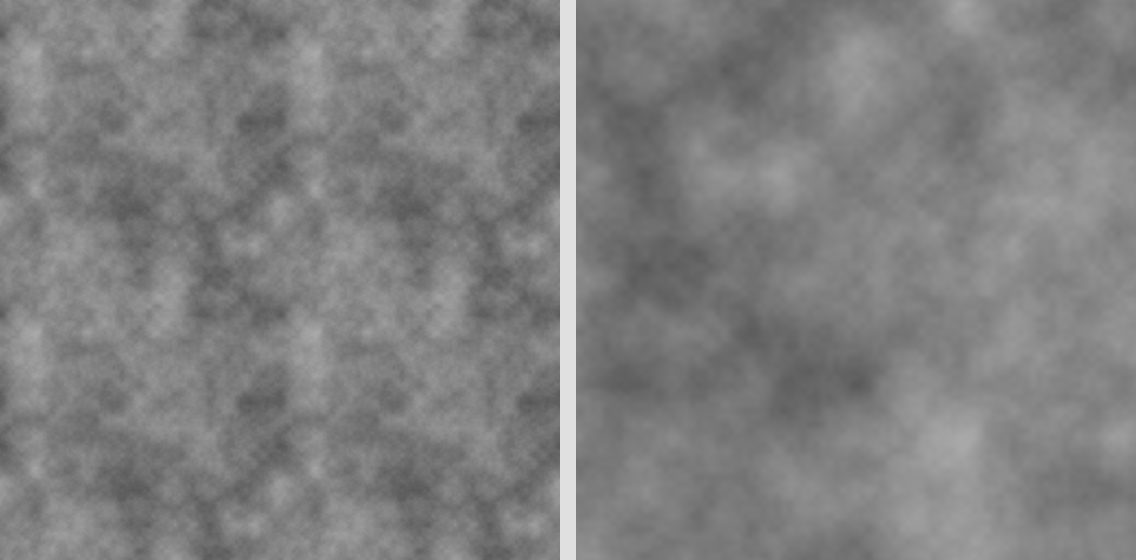
Left: the whole. Right: its middle third, enlarged.
Write a WebGL 1 fragment shader that draws this texture.

```glsl
precision highp float;

uniform vec2 u_resolution;

float hash(vec2 p) {
    return fract(sin(dot(p, vec2(127.1, 311.7))) * 43758.5453);
}

// Value noise whose lattice wraps after "period" cells
float wrappedNoise(vec2 p, float period, float seed) {
    vec2 cell = floor(p);
    vec2 f = fract(p);
    vec2 blend = f * f * (3.0 - 2.0 * f);
    vec2 lo = mod(cell, period) + seed;
    vec2 hi = mod(cell + 1.0, period) + seed;
    float bottom = mix(hash(lo), hash(vec2(hi.x, lo.y)), blend.x);
    float top = mix(hash(vec2(lo.x, hi.y)), hash(hi), blend.x);
    return mix(bottom, top, blend.y) - 0.5;
}

// Octaves from mottled blotches down to fine grain
float mottle(vec2 tile) {
    float sum = 0.0;
    float amplitude = 1.0;
    float period = 8.0;
    for (int i = 0; i < 5; i++) {
        float seed = 17.3 * float(i) + 5.7;
        sum += amplitude * wrappedNoise(tile * period, period, seed);
        amplitude *= 0.63;
        period *= 2.0;
    }
    return sum;
}

void main() {
    vec2 uv = gl_FragCoord.xy / u_resolution;

    // Two identical repeats across and down
    vec2 tile = fract(uv * 2.0);

    // Broad drift of light and dark beneath the mottling
    float drift = 0.6 * wrappedNoise(tile * 4.0, 4.0, 91.4);

    float grey = 0.5 + 0.165 * (mottle(tile) + drift);
    gl_FragColor = vec4(vec3(clamp(grey, 0.34, 0.66)), 1.0);
}
```
